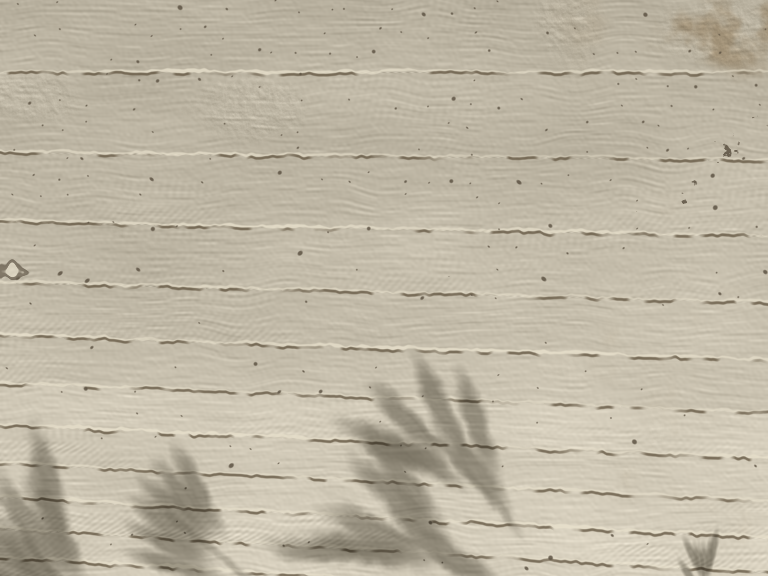
Write a Shadertoy shader that draws this texture.

```glsl
// Board-marked concrete wall in raking sun: eleven rough seams that close up
// toward the bottom, saw marks, pores, worn patches and soft leaf shadows.
// Seams follow a perspective formula; a height field lit from above adds relief.

const vec3 CONCRETE = vec3(0.775, 0.745, 0.675);
const vec3 LIP_COLOR = vec3(0.91, 0.88, 0.80);
const vec3 GAP_COLOR = vec3(0.40, 0.35, 0.27);
const vec3 PORE_COLOR = vec3(0.36, 0.32, 0.26);
const vec3 STAIN_TINT = vec3(0.86, 0.81, 0.74);
const vec3 SHADE_TINT = vec3(0.58, 0.57, 0.54);
const float TOP_SEAM = 0.875;     // height of the first seam
const float BOARD_SIZE = 0.1497;  // board spacing before foreshortening
const float FORESHORTEN = 0.0779;
const float TILT = 0.0724;        // seams fan out to the right
const float SAW_RATE = 75.0;
const float LIP_WIDTH = 0.0026;
const float PORE_CELL = 0.042;
const vec2 TO_SUN = vec2(0.0012, 0.0024);

// Worn patches: center, radii
const vec4 PATCHES[4] = vec4[4](vec4(1.25, 0.94, 0.15, 0.09), vec4(0.44, 0.81, 0.14, 0.07),
    vec4(0.06, 0.83, 0.10, 0.06), vec4(0.99, 0.96, 0.08, 0.10));
// Shadow sprigs: base, angle, length
const vec4 SPRIGS[5] = vec4[5](vec4(0.90, 0.08, 2.30, 0.34), vec4(0.89, -0.04, 2.62, 0.40),
    vec4(0.47, -0.03, 2.48, 0.30), vec4(0.16, -0.09, 2.20, 0.40), vec4(1.23, -0.04, 1.75, 0.12));

float hash(vec2 p) {
    vec3 q = fract(vec3(p.xyx) * 0.1031);
    q += dot(q, q.yzx + 33.33);
    return fract((q.x + q.y) * q.z);
}

float noise(vec2 p) {
    vec2 i = floor(p), f = fract(p);
    f = f * f * (3.0 - 2.0 * f);
    return mix(mix(hash(i), hash(i + vec2(1, 0)), f.x),
               mix(hash(i + vec2(0, 1)), hash(i + vec2(1, 1)), f.x), f.y);
}

float fbm(vec2 p) {
    float sum = 0.0, amp = 0.5;
    for (int i = 0; i < 4; i++) {
        sum += amp * noise(p);
        p = p * 2.03 + 17.0;
        amp *= 0.5;
    }
    return sum;
}

// Depth below the first seam, with the tilt removed
float wallDepth(vec2 p) { return (TOP_SEAM - p.y) / (1.0 + TILT * p.x); }

// Board coordinate: every integer is a seam
float boardCoord(float d) { return d / (BOARD_SIZE - FORESHORTEN * d); }

float wear(vec2 p) {
    float w = 0.0;
    for (int i = 0; i < 4; i++)
        w = max(w, 1.0 - length((p - PATCHES[i].xy) / PATCHES[i].zw));
    return smoothstep(0.0, 0.5, w + 0.6 * (fbm(p * 14.0) - 0.5));
}

// Surface height: saw arcs, long grain, grit and worn crust
float relief(vec2 p) {
    float b = boardCoord(wallDepth(p)), t = fract(b), id = floor(b);
    float arc = p.x + 0.035 * t + 0.025 * t * t + 0.012 * noise(vec2(p.x * 9.0, b * 3.0));
    float saw = sin(6.2832 * SAW_RATE * arc) * smoothstep(0.35, 0.8, noise(vec2(p.x * 3.0 + id * 7.3, id)));
    float grain = noise(vec2(p.x * 22.0, p.y * 190.0 + 4.0 * noise(p * 12.0)));
    float grit = noise(p * 170.0) + 0.8 * noise(p * 85.0);
    return 0.10 * saw + 0.30 * grain + 0.13 * grit + 0.9 * wear(p) * fbm(p * 75.0);
}

// Sparse, slightly stretched holes, one candidate per cell
float pores(vec2 p, float px) {
    vec2 cell = floor(p / PORE_CELL);
    vec2 center = 0.2 + 0.6 * vec2(hash(cell), hash(cell + 41.0));
    vec2 q = (fract(p / PORE_CELL) - center) * PORE_CELL;
    q.x += q.y * (hash(cell + 9.0) - 0.5);
    float radius = mix(0.0012, 0.0042, pow(hash(cell + 73.0), 4.0));
    float chance = mix(0.18, 0.45, smoothstep(0.3, 0.9, p.y));
    return step(hash(cell + 19.0), chance) * (1.0 - smoothstep(radius - px, radius + px, length(q)));
}

// Broken holes scattered along a diagonal
float chips(vec2 p, float px) {
    vec2 a = p - vec2(1.13, 0.62), along = vec2(0.18, 0.16);
    float d = length(a - along * clamp(dot(a, along) / dot(along, along), 0.0, 1.0));
    float n = fbm(p * vec2(48.0, 60.0)) - 7.0 * d;
    return smoothstep(0.58, 0.61 + 20.0 * px, n);
}

// Soft fans of narrow leaves on thin stems
float leafShade(vec2 p) {
    float light = 1.0;
    for (int s = 0; s < 5; s++) {
        float ca = cos(SPRIGS[s].z), sa = sin(SPRIGS[s].z);
        vec2 q = mat2(ca, -sa, sa, ca) * (p - SPRIGS[s].xy) / SPRIGS[s].w;
        q += 0.07 * (vec2(fbm(p * 24.0), fbm(p * 24.0 + 50.0)) - 0.5);
        float stem = (1.0 - smoothstep(0.004, 0.035, abs(q.y))) * smoothstep(-0.1, 0.1, q.x) * (1.0 - smoothstep(0.6, 1.0, q.x));
        light *= 1.0 - 0.4 * stem;
        for (int j = 0; j < 6; j++) {
            float r = hash(vec2(s, j) + 3.0), side = float(j) / 5.0 - 0.5;
            vec2 e = q - vec2(0.35 + 0.45 * r, side * 0.42);
            e.y -= e.x * side * 0.8;
            light *= 1.0 - 0.72 * (1.0 - smoothstep(0.35, 1.15, length(e / vec2(0.30, 0.075))));
        }
    }
    return min(1.0 - light, 0.95);
}

void mainImage(out vec4 fragColor, in vec2 fragCoord) {
    vec2 p = fragCoord / iResolution.y;
    float px = 1.0 / iResolution.y;
    float d = wallDepth(p), b = boardCoord(d), worn = wear(p);

    // Broad tone, board variation and raking light
    float tone = mix(0.055, -0.055, p.y) + 0.025 * (p.x - 0.67) * (1.0 - p.y);
    tone += 0.03 * (hash(vec2(floor(b), 5.0)) - 0.5) + 0.09 * (fbm(p * vec2(4.0, 7.0)) - 0.47);
    tone += 0.30 * clamp(relief(p) - relief(p + TO_SUN), -0.4, 0.4);
    vec3 color = CONCRETE + tone;
    float stain = worn * smoothstep(0.9, 1.25, p.x) * smoothstep(0.3, 0.7, fbm(p * 20.0));
    color *= mix(vec3(1.0), STAIN_TINT, stain);

    // Crumbly seam: sunlit lip above, broken dark gap below
    float k = floor(b + 0.5);
    float s = d - BOARD_SIZE * k / (1.0 + FORESHORTEN * k);
    s += 0.004 * (noise(vec2(p.x * 28.0, k * 9.0)) - 0.5) + 0.003 * (noise(vec2(p.x * 110.0, k)) - 0.5);
    float strength = mix(0.45, 1.0, noise(vec2(p.x * 3.5 + k * 5.7, k * 3.0)));
    float width = LIP_WIDTH * strength * (0.5 + noise(vec2(p.x * 65.0, k * 4.0)));
    float lip = 1.0 - smoothstep(width - px, width + px, abs(s + 0.001));
    float gap = 1.0 - smoothstep(0.0007, 0.0012 + 1.5 * px, abs(s - width - 0.0008));
    gap *= smoothstep(0.25, 0.7, noise(vec2(p.x * 38.0 + k * 11.0, k)));
    color = mix(color, LIP_COLOR, 0.85 * lip * strength);
    color = mix(color, GAP_COLOR, 0.8 * gap);

    // Holes, and one crusted pit at the left edge
    color = mix(color, PORE_COLOR, 0.85 * max(pores(p, px), chips(p, px)));
    float pit = length((p - vec2(0.022, 0.53)) * vec2(0.8, 1.2)) + 0.012 * (noise(p * 95.0) - 0.5);
    color = mix(color, LIP_COLOR, 0.6 * (1.0 - smoothstep(0.014, 0.018, pit)));
    color = mix(color, PORE_COLOR, 0.7 * (1.0 - smoothstep(0.002, 0.005, abs(pit - 0.015))));

    color *= mix(vec3(1.0), SHADE_TINT, leafShade(p));
    fragColor = vec4(clamp(color, 0.0, 1.0), 1.0);
}
```
